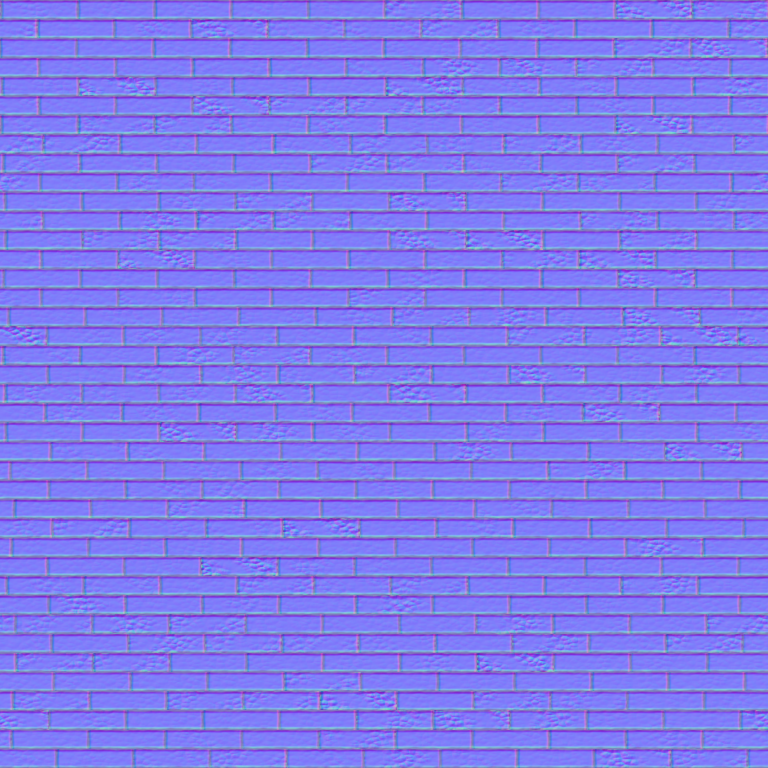
A three.js fragment shader for this texture map:

```glsl
// Tangent-space normal map of a running-bond brick wall, green pointing down.
// Each brick edge adds a soft slope, mortar shortens the normal, and cellular
// pits roughen some bricks. Lengths are in course heights; everything wraps.
varying vec2 vUv;

const float ROWS = 40.0;
const float COLUMNS = 10.0;
const float DRIFT = 0.2;            // bond shift from top to bottom, in bricks
const float JITTER = 0.13;          // random shift of a course, in bricks
const float MORTAR_IN = 0.025;      // half joint, fully mortar
const float MORTAR_OUT = 0.115;     // half joint, fully brick
const float MORTAR_DIM = 0.47;      // loss of normal length in the joint
const float BEVEL_AT = 0.09;        // bevel centre, from the joint axis
const float BEVEL_WIDTH = 0.055;
const float TOP_SLOPE = 0.62;
const float BOTTOM_SLOPE = 0.46;
const float SIDE_SLOPE = 0.42;
const float WOBBLE = 0.016;         // waviness of the edges
const float ROUGH_MIN = 0.009;
const float ROUGH_MAX = 0.085;
const float SAMPLE_STEP = 0.06;     // spacing for the grain gradient
const vec3 FLAT = vec3(0.50, 0.49, 0.98);
const float TAU = 6.2831853;

float hash(vec2 p) {
  vec3 q = fract(p.xyx * 0.1031);
  q += dot(q, q.yzx + 33.33);
  return fract((q.x + q.y) * q.z);
}

// Distance to the nearest scattered point
float cellular(vec2 p) {
  vec2 cell = floor(p), f = fract(p);
  float nearest = 2.0;
  for (int j = -1; j <= 1; j++) {
    for (int i = -1; i <= 1; i++) {
      vec2 o = vec2(float(i), float(j));
      vec2 point = vec2(hash(cell + o), hash(cell + o + 71.0));
      nearest = min(nearest, length(o + point - f));
    }
  }
  return nearest;
}

// Height of the fired clay: streaky pits and finer grit
float grain(vec2 p) {
  float pits = smoothstep(0.05, 0.75, cellular(p * vec2(2.3, 4.0)));
  return 0.7 * pits + 0.3 * cellular(p * vec2(5.0, 6.0) + 19.0);
}

// Layered sines across the wall, periodic in u, range about -1 to 1
float wave(float u, float seed) {
  float phase = TAU * hash(vec2(seed, 5.0));
  return 0.5 * sin(TAU * 17.0 * u + phase)
       + 0.3 * sin(TAU * 41.0 * u + phase * 3.0)
       + 0.2 * sin(TAU * 83.0 * u + phase * 7.0);
}

float bevel(float d) {
  float t = (d - BEVEL_AT) / BEVEL_WIDTH;
  return exp(-t * t);
}

void main() {
  // Course, brick and position inside the brick
  float y = vUv.y * ROWS;
  float row = mod(floor(y), ROWS);
  float fromTop = ROWS - 1.0 - row;
  float depth = fromTop / ROWS;
  float shift = 0.5 * mod(fromTop, 2.0) + DRIFT * depth
              + JITTER * (hash(vec2(row, 3.0)) - 0.5) * (0.3 + depth);
  float x = vUv.x * COLUMNS - shift;
  vec2 id = vec2(mod(floor(x), COLUMNS), row);
  vec2 size = vec2(ROWS / COLUMNS, 1.0);
  vec2 local = vec2(fract(x), fract(y)) * size;

  // Distances to the four joints, with uneven edges
  float topWave = wave(vUv.x, row + 11.0);
  float bottomWave = wave(vUv.x, row + 67.0);
  float sideWave = sin(local.y * 7.0 + TAU * hash(id + 29.0));
  float top = size.y - local.y + WOBBLE * topWave;
  float bottom = local.y + WOBBLE * bottomWave;
  float left = local.x + 0.6 * WOBBLE * sideWave;
  float right = size.x - local.x + 0.6 * WOBBLE * sideWave;
  float joint = min(min(top, bottom), min(left, right));

  // Bevel slopes, varied per brick and along each edge
  vec2 slope = vec2(0.0);
  slope.y -= TOP_SLOPE * bevel(top) * (0.7 + 0.5 * hash(id + 7.0) + 0.3 * topWave);
  slope.y += BOTTOM_SLOPE * bevel(bottom) * (0.6 + 0.6 * hash(id + 13.0) + 0.5 * bottomWave);
  slope.x += SIDE_SLOPE * bevel(right) * (0.5 + 0.8 * hash(id + 37.0));
  slope.x -= SIDE_SLOPE * bevel(left) * (0.4 + 0.8 * hash(id + 43.0));

  // Worn patches on the brick face
  float seed = hash(id + 53.0);
  float patches = 0.5 + 0.5 * sin(local.x * 1.9 + seed * 40.0 + sin(local.y * 4.0 + seed * 17.0));
  float rough = mix(ROUGH_MIN, ROUGH_MAX, pow(seed, 4.0) * patches + 0.06 * patches);
  vec2 g = local + floor(id * vec2(9.0, 5.0)) + 3.0;
  float h = grain(g);
  float hx = grain(g + vec2(SAMPLE_STEP, 0.0)) - h;
  float hy = grain(g + vec2(0.0, SAMPLE_STEP)) - h;
  slope += rough * vec2(-hx, hy) / SAMPLE_STEP;

  // Normal to colour, shortened where the joint is deep
  float mortar = 1.0 - smoothstep(MORTAR_IN, MORTAR_OUT, joint);
  vec3 normal = normalize(vec3(slope, 1.0));
  normal.z *= 1.0 - MORTAR_DIM * mortar;
  vec3 color = FLAT + 0.5 * (normal - vec3(0.0, 0.0, 1.0));
  gl_FragColor = vec4(clamp(color, 0.0, 1.0), 1.0);
}
```
